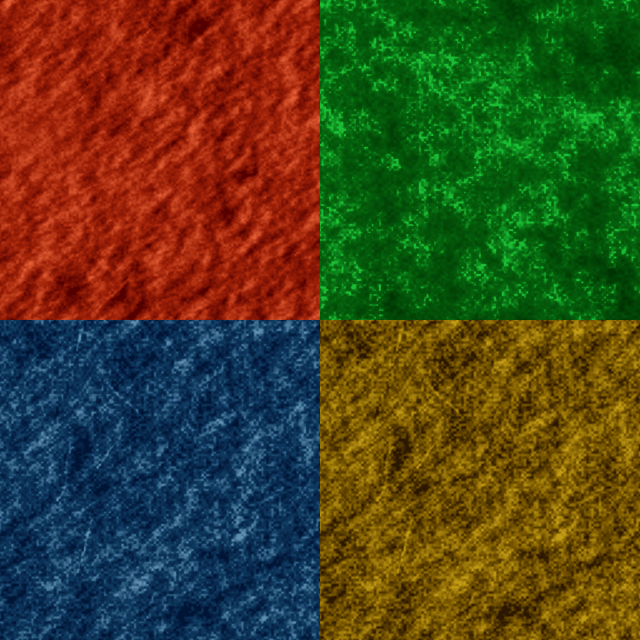
A WebGL 1 fragment shader for this texture:

```glsl
precision highp float;
uniform vec2 u_resolution;

#define GRAIN_CELLS 128.0
#define CRUST_CELLS 22.0
#define BROAD_CELLS 5.0
#define RELIEF_GAIN 1.15
#define GRAIN_GAIN 0.6
#define SPECKLE_GAIN 0.9
#define VEIN_WIDTH 0.008
#define WARP 0.035

float hash(vec2 p) {
  return fract(sin(dot(p, vec2(127.1, 311.7))) * 43758.5453);
}

float noise(vec2 p) {
  vec2 i = floor(p), f = fract(p);
  f = f * f * (3.0 - 2.0 * f);
  return mix(mix(hash(i), hash(i + vec2(1.0, 0.0)), f.x),
             mix(hash(i + vec2(0.0, 1.0)), hash(i + 1.0), f.x), f.y);
}

float fbm(vec2 p) {
  float sum = 0.0, amp = 0.53;
  for (int i = 0; i < 4; i++) {
    sum += amp * noise(p);
    p = mat2(1.6, 1.2, -1.2, 1.6) * p + 17.3;
    amp *= 0.5;
  }
  return sum;
}

// Thin bright creases where the noise crosses its middle value
float ridge(vec2 p) {
  return 1.0 - smoothstep(0.0, 0.16, abs(fbm(p) - 0.5));
}

float patchAt(vec2 p, vec2 center, vec2 radius) {
  vec2 d = (p - center) / radius;
  return exp(-dot(d, d));
}

float vein(vec2 p, vec2 a, vec2 b) {
  vec2 ab = b - a;
  float h = clamp(dot(p - a, ab) / dot(ab, ab), 0.0, 1.0);
  return 1.0 - smoothstep(0.0, VEIN_WIDTH, length(p - a - ab * h));
}

vec3 ramp(vec3 low, vec3 mid, vec3 high, float t) {
  t = clamp(t, 0.0, 1.0);
  return t < 0.5 ? mix(low, mid, t * 2.0) : mix(mid, high, t * 2.0 - 1.0);
}

// Embossed crust with dark hollows
vec3 redTile(vec2 p, vec2 w) {
  vec2 q = mat2(0.8, -0.6, 0.6, 0.8) * p * CRUST_CELLS * vec2(0.8, 1.3);
  float relief = fbm(q + 5.0) - fbm(q + vec2(4.75, 5.4));
  float flatArea = patchAt(p, vec2(0.1, 0.57), vec2(0.2, 0.16));
  float t = 0.5 + relief * RELIEF_GAIN * (1.0 - 0.6 * flatArea);
  t += 0.28 * (noise(p * GRAIN_CELLS) - 0.5);
  t += 0.45 * (fbm(p * BROAD_CELLS * 2.0 + 31.0) - 0.5) + 0.08 * flatArea;
  float hollow = 0.3 * patchAt(w, vec2(0.55, 0.93), vec2(0.09, 0.07));
  hollow += 0.4 * patchAt(w, vec2(0.76, 0.45), vec2(0.05, 0.025));
  hollow += 0.4 * patchAt(w, vec2(0.70, 0.37), vec2(0.025, 0.07));
  hollow += 0.35 * patchAt(w, vec2(0.23, 0.09), vec2(0.05, 0.06));
  hollow += 0.25 * patchAt(w, vec2(0.43, 0.06), vec2(0.1, 0.06));
  hollow += 0.25 * patchAt(w, vec2(0.92, 0.2), vec2(0.07, 0.13));
  t += 0.25 * vein(w, vec2(0.3, 0.03), vec2(0.42, 0.15));
  return ramp(vec3(0.33, 0.0, 0.0), vec3(0.62, 0.13, 0.03),
              vec3(0.88, 0.36, 0.2), t - hollow);
}

// Mossy ground with clustered bright flecks
vec3 greenTile(vec2 p, vec2 w) {
  float broad = fbm(p * BROAD_CELLS + 52.0);
  float clump = fbm(p * CRUST_CELLS + 9.0);
  float fleck = pow(noise(p * GRAIN_CELLS + 71.0), 3.0);
  float t = 0.4 + 0.6 * (broad - 0.5) + 0.5 * (clump - 0.5);
  t += 0.25 * (noise(p * GRAIN_CELLS * 0.8 + 40.0) - 0.5);
  t += SPECKLE_GAIN * fleck * smoothstep(0.4, 0.75, clump * 0.7 + broad * 0.4);
  t -= 0.2 * patchAt(w, vec2(0.2, 0.1), vec2(0.06, 0.09));
  t -= 0.2 * patchAt(w, vec2(0.9, 0.13), vec2(0.09, 0.1));
  t -= 0.16 * patchAt(w, vec2(0.57, 0.96), vec2(0.15, 0.07));
  return ramp(vec3(0.0, 0.2, 0.01), vec3(0.02, 0.38, 0.05),
              vec3(0.1, 0.74, 0.2), t);
}

// Shared stone height for the two lower tiles
float stoneTone(vec2 p, vec2 w) {
  vec2 q = mat2(0.8, -0.6, 0.6, 0.8) * p * CRUST_CELLS * vec2(0.7, 1.1);
  float t = 0.42 + GRAIN_GAIN * (noise(p * GRAIN_CELLS + 13.0) - 0.5);
  t += 0.5 * (fbm(p * BROAD_CELLS * 2.5 + 3.0) - 0.5);
  t += 0.8 * (fbm(q + 8.0) - fbm(q + vec2(7.8, 8.4))) + 0.14 * (ridge(q) - 0.3);
  float pit = 0.4 * patchAt(w, vec2(0.44, 0.645), vec2(0.05, 0.05));
  pit += 0.28 * patchAt(w, vec2(0.1, 0.94), vec2(0.08, 0.05));
  pit += 0.22 * patchAt(w, vec2(0.25, 0.57), vec2(0.05, 0.1));
  pit += 0.22 * patchAt(w, vec2(0.29, 0.38), vec2(0.04, 0.1));
  pit += 0.3 * patchAt(w, vec2(0.69, 0.27), vec2(0.05, 0.03));
  pit += 0.22 * patchAt(w, vec2(0.61, 0.1), vec2(0.1, 0.06));
  pit += 0.2 * patchAt(w, vec2(0.65, 0.43), vec2(0.06, 0.03));
  pit += 0.15 * patchAt(w, vec2(0.4, 0.94), vec2(0.12, 0.1));
  float crease = vein(w, vec2(0.26, 0.98), vec2(0.23, 0.86));
  crease += vein(w, vec2(0.33, 0.81), vec2(0.43, 0.72));
  crease += vein(w, vec2(0.41, 0.68), vec2(0.3, 0.53));
  crease += vein(w, vec2(0.28, 0.4), vec2(0.24, 0.22));
  crease += vein(w, vec2(0.23, 0.6), vec2(0.18, 0.43));
  return t - pit + 0.28 * min(crease, 1.0);
}

void main() {
  vec2 uv = gl_FragCoord.xy / u_resolution;
  vec2 p = fract(uv * 2.0);
  vec2 w = p + WARP * (vec2(fbm(p * 14.0), fbm(p * 14.0 + 60.0)) - 0.5);
  float stone = stoneTone(p, w);
  vec3 blue = ramp(vec3(0.0, 0.08, 0.21), vec3(0.06, 0.23, 0.38),
                   vec3(0.38, 0.57, 0.7), stone);
  vec3 yellow = ramp(vec3(0.17, 0.09, 0.0), vec3(0.48, 0.35, 0.0),
                     vec3(0.76, 0.61, 0.08), stone + 0.04);
  // Tile seams blended over one pixel
  vec2 side = clamp((uv - 0.5) * u_resolution + 0.5, 0.0, 1.0);
  vec3 lower = mix(blue, yellow, side.x);
  vec3 upper = mix(redTile(p, w), greenTile(p, w), side.x);
  gl_FragColor = vec4(mix(lower, upper, side.y), 1.0);
}
```
